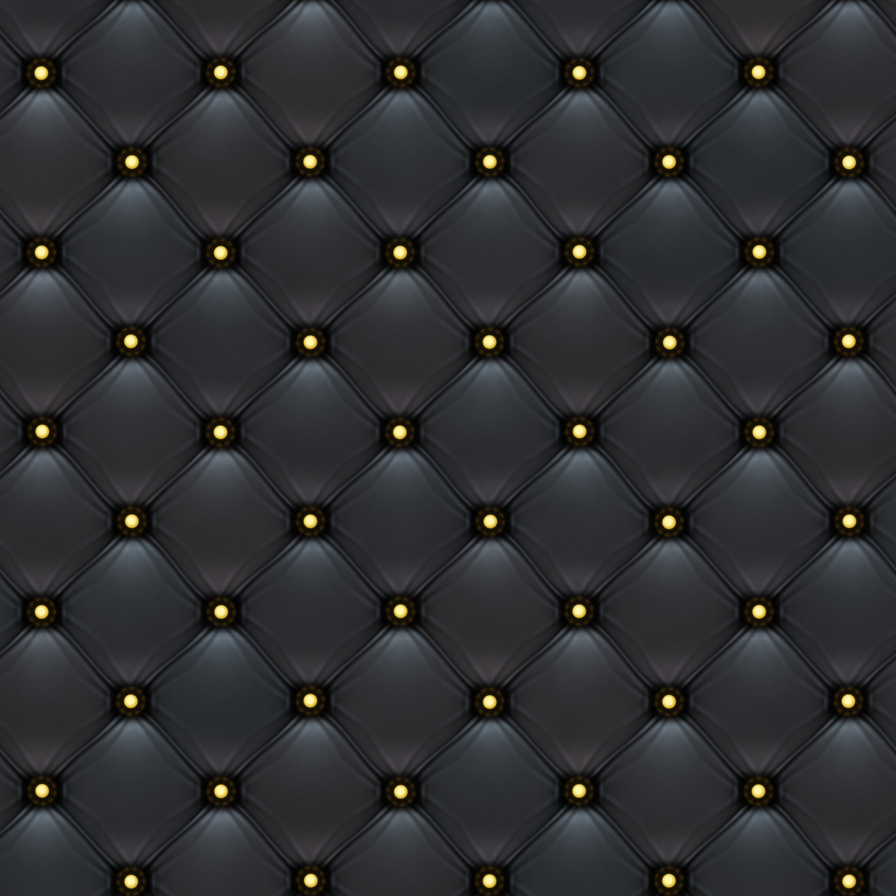
This texture is drawn by a Shadertoy shader. Its source:

```glsl
// Black tufted leather: diamond cushions, pleated seams and small gold buttons.

float hash(vec2 p) {
    p = fract(p * vec2(0.1031, 0.1137));
    p += dot(p, p.yx + 33.33);
    return fract((p.x + p.y) * p.x * 43.7);
}

float noise(vec2 p) {
    vec2 i = floor(p), f = fract(p);
    f = f * f * (3.0 - 2.0 * f);
    return mix(mix(hash(i), hash(i + vec2(1, 0)), f.x),
               mix(hash(i + vec2(0, 1)), hash(i + vec2(1, 1)), f.x), f.y);
}

float bell(float x, float width) {
    return exp(-x * x / (width * width));
}

// Darkness (x) and shine (y) of a seam; across is positive on the lower side,
// along is measured from the nearest button.
vec2 seam(float across, float along, float seed) {
    float u = abs(along);
    float nearButton = exp(-u * 5.0);
    across += 0.014 * sin(along * 6.2832) * (0.6 + 0.8 * seed);
    float gap = 0.016 + 0.024 * nearButton;
    float dark = 0.85 * bell(across - gap, 0.014) + 0.55 * bell(across + gap, 0.012);
    dark *= 0.55 + 0.8 * nearButton;
    // Short folds fan out from the button, each with a lit flank.
    float fold = abs(across) - 0.05 - 0.16 * u;
    dark += 0.8 * bell(fold, 0.018) * nearButton;
    float shine = bell(across, 0.011) * (0.30 + 1.0 * nearButton);
    shine += bell(across - gap - 0.034, 0.016) * (0.15 + 0.8 * nearButton);
    shine += 0.7 * bell(fold - 0.035, 0.020) * nearButton;
    return vec2(dark, shine * smoothstep(0.08, 0.20, u));
}

// Leather colour inside one diamond; p runs from -0.5 to 0.5 between its corners.
vec3 cushion(vec2 p, vec2 id) {
    vec3 color = mix(vec3(0.155, 0.163, 0.174), vec3(0.168, 0.163, 0.172), hash(id + 17.0));
    color *= 0.98 + 0.04 * hash(id + 53.0);

    // Soft sheen under the upper button, warm bounce above the lower one.
    float drop = 0.5 - p.y;
    float sheen = smoothstep(0.07, 0.15, drop) * exp(-max(drop - 0.15, 0.0) * 7.0);
    sheen *= bell(p.x, 0.09 + 0.40 * drop);
    color += vec3(0.205, 0.245, 0.270) * sheen * (0.9 + 0.2 * hash(id + 91.0));
    color += vec3(0.075, 0.062, 0.065) * bell(p.y + 0.33, 0.09) * bell(p.x, 0.17);

    // Sides roll down into the corners.
    color *= 1.0 - 0.35 * smoothstep(0.24, 0.46, abs(p.x));
    return color;
}

void mainImage(out vec4 fragColor, in vec2 fragCoord) {
    vec2 uv = fragCoord / iResolution.y;
    vec2 q = (uv - vec2(0.0465, 0.1170)) * vec2(4.995, 4.987);
    float px = 5.0 / iResolution.y;

    // Diagonal axes: every whole-number pair is a button.
    vec2 diagonal = vec2(q.x + q.y, q.x - q.y);
    vec2 id = floor(diagonal), f = fract(diagonal);
    vec2 knot = round(diagonal), d = diagonal - knot;

    // Cushions
    vec3 color = cushion(0.5 * vec2(f.x + f.y - 1.0, f.x - f.y), id);
    color *= 0.96 + 0.08 * noise(uv * vec2(22.0, 30.0));
    color *= 0.98 + 0.04 * noise(uv * 220.0);
    vec2 edge = min(f, 1.0 - f);
    color *= 0.86 + 0.14 * smoothstep(0.0, 0.10, min(edge.x, edge.y));

    // Seams
    vec2 falling = seam(-d.x, d.y, hash(vec2(knot.x, id.y) + 7.0));
    vec2 rising = seam(d.y, d.x, hash(vec2(id.x, knot.y) + 29.0));
    color *= 1.0 - min(0.85 * max(falling.x, rising.x), 0.90);
    color += vec3(0.17, 0.19, 0.21) * (falling.y + 0.8 * rising.y);

    // Squarish dark hollow around each button, wider to the sides
    vec2 jitter = vec2(hash(knot + 3.0), hash(knot + 11.0)) - 0.5;
    vec2 p = 0.5 * vec2(d.x + d.y, d.x - d.y) - 0.008 * jitter;
    float r = length(p);
    vec2 square = p * p * vec2(0.7, 1.3);
    float hollow = sqrt(length(square));
    color *= 0.08 + 0.92 * smoothstep(0.07, 0.145, hollow);
    color += vec3(0.10, 0.11, 0.12) * bell(abs(p.x) - 0.125, 0.012) * bell(p.y, 0.05);

    // Tarnished rim with fine notches
    float notch = 0.5 + 0.5 * cos(10.0 * atan(p.y, p.x) + 6.0 * jitter.x);
    color += vec3(0.17, 0.12, 0.03) * bell(r - 0.072, 0.011) * (0.3 + 0.7 * notch);

    // Gold head with a pale centre
    vec3 gold = mix(vec3(1.0, 0.97, 0.68), vec3(0.86, 0.70, 0.16),
                    smoothstep(0.015, 0.042, length(p - vec2(-0.003, 0.004))));
    color += vec3(0.20, 0.14, 0.02) * bell(r, 0.050);
    color = mix(color, gold, 1.0 - smoothstep(0.038 - px, 0.038 + px, r));

    fragColor = vec4(clamp(color, 0.0, 1.0), 1.0);
}
```
